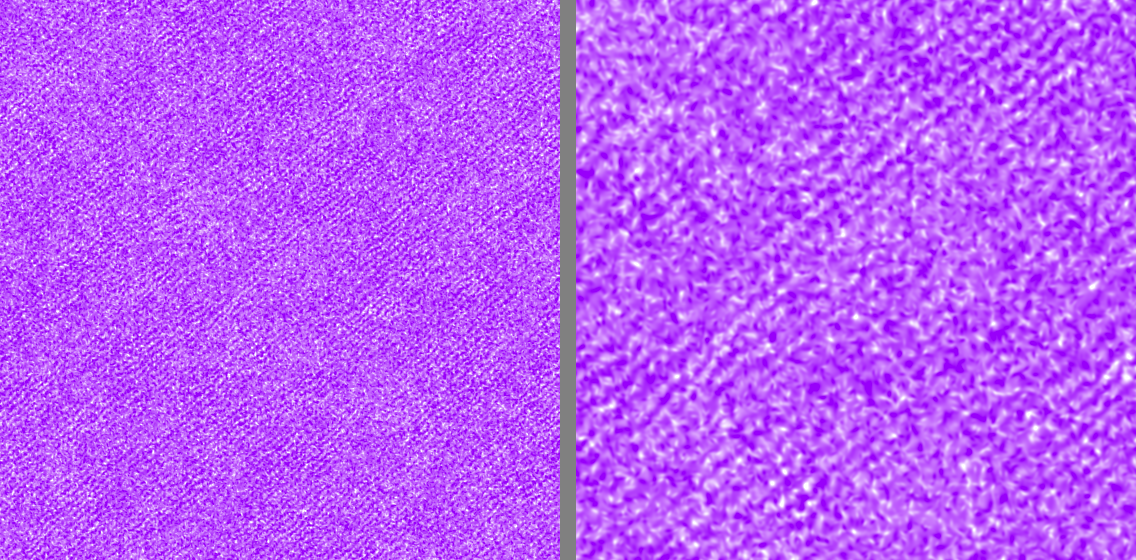
Left: the whole. Right: its middle third, enlarged.
Reproduce this texture procedurally as a WebGL 2 fragment shader.

```glsl
#version 300 es
precision highp float;
// Violet twill cloth: fine diagonal ridges carrying staggered thread beads,
// covered by two layers of short fibres scattered by cellular noise.
// Layered sines bend the ridges and vary their strength and the tone.

uniform vec2 u_resolution;
out vec4 fragColor;

const float TAU = 6.2831853;
const float TWILL_ANGLE = 0.69;
const float RIDGES = 92.0;        // ridges per canvas width
const float BEADS = 98.0;         // beads per canvas width along a ridge
const vec3 DEEP_VIOLET = vec3(0.597, 0.0, 0.98);
const vec3 PALE_THREAD = vec3(1.0, 1.0, 1.0);

vec3 hash3(vec2 cell) {
    vec3 q = fract(cell.xyx * vec3(0.1031, 0.1030, 0.0973));
    q += dot(q, q.yxz + 33.33);
    return fract((q.xxy + q.yzz) * q.zyx);
}

mat2 rotation(float angle) {
    float c = cos(angle), s = sin(angle);
    return mat2(c, -s, s, c);
}

// Smooth irregular field, roughly -0.6 to 0.6
float layeredSines(vec2 p, float frequency) {
    float sum = 0.0;
    for (int i = 0; i < 6; i++) {
        float k = float(i);
        vec2 direction = vec2(cos(k * 2.4), sin(k * 2.4));
        sum += sin(dot(p, direction) * frequency + k * 1.7 + 0.6 * sum);
        frequency *= 1.27;
    }
    return sum / 6.0;
}

// Light and dark soft strokes, one per jittered cell, with zero mean
float fibres(vec2 p, float lean, float spread, vec2 size) {
    vec2 home = floor(p);
    float sum = 0.0;
    for (int y = -1; y <= 1; y++) {
        for (int x = -1; x <= 1; x++) {
            vec2 cell = home + vec2(x, y);
            vec3 place = hash3(cell + 17.0);
            vec3 look = hash3(cell + 531.0);
            float angle = lean + spread * (look.x - 0.5);
            vec2 d = rotation(angle) * (p - cell - place.xy) / size;
            sum += (2.0 * look.y - 1.0) * exp(-dot(d, d));
        }
    }
    return sum;
}

// Ridge profile with beads on its crest; x runs along, y across
float twill(vec2 t, float wobble) {
    float along = t.x * BEADS + 0.8 * wobble;
    float across = t.y * RIDGES + wobble + 0.09 * sin(TAU * along);
    float offset = hash3(vec2(floor(across), 7.0)).x;
    float crest = 0.5 - 0.5 * cos(TAU * across);
    float bead = sin(TAU * (along + offset + 0.4 * fract(across)));
    return 2.0 * crest - 1.0 + 0.65 * crest * bead;
}

void main() {
    vec2 p = gl_FragCoord.xy / u_resolution;
    vec2 t = rotation(TWILL_ANGLE) * p;

    // Cloth relief, fading in patches stretched along the ridges
    float wobble = 0.45 * layeredSines(p, 55.0) + 0.3 * layeredSines(p + 3.1, 160.0);
    float patches = layeredSines(t * vec2(0.45, 1.0) + 1.3, 38.0);
    float strength = clamp(0.135 + 0.13 * patches, 0.05, 0.2);
    float tone = 0.345 + strength * twill(t, wobble);

    // Broad tonal drift
    tone += 0.06 * layeredSines(t * vec2(0.5, 1.0), 24.0);

    // Coarse fibres lean across the ridges, fine ones point more freely
    tone += 0.40 * fibres(p * 165.0, TWILL_ANGLE - 1.57, 2.2, vec2(0.56, 0.25));
    tone += 0.38 * fibres(t * 235.0 + 40.0, 0.4, 3.14, vec2(0.5, 0.28));

    fragColor = vec4(mix(DEEP_VIOLET, PALE_THREAD, clamp(tone, 0.0, 1.0)), 1.0);
}
```
